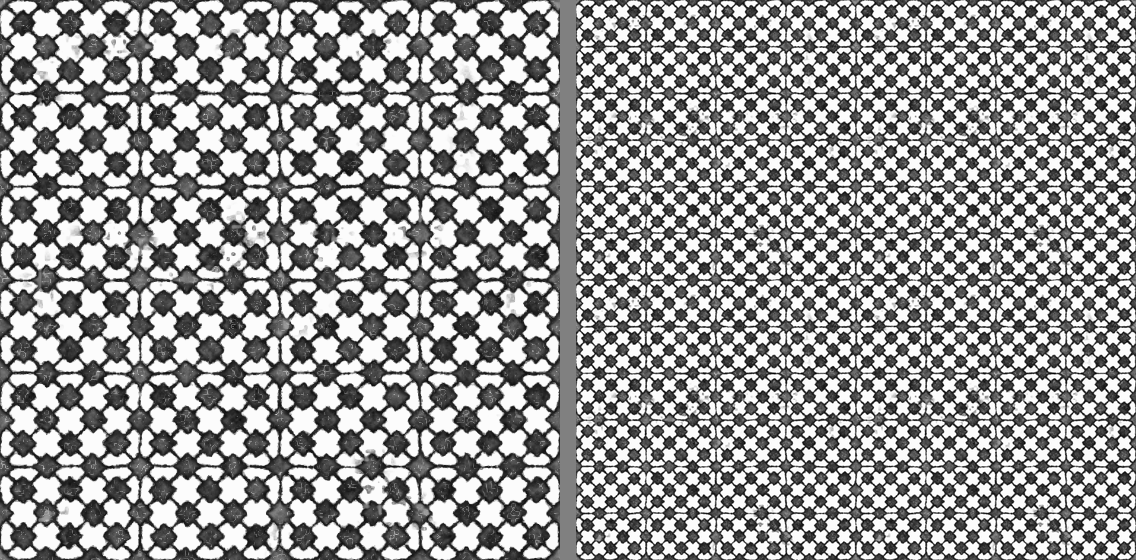
Left, the tile; right, the same tile 2 across and 2 down.
This pattern is drawn by a WebGL 1 fragment shader. Its source:

```glsl
precision highp float;

uniform vec2 u_resolution;

const float REPEATS = 12.0;

float hash(vec2 p) {
  vec3 k = fract(p.xyx * 0.1031);
  k += dot(k, k.yzx + 33.33);
  return fract((k.x + k.y) * k.z);
}

// Value noise on a lattice that wraps at the canvas edge; scale must be whole
float noise(vec2 p, float scale, float shift) {
  vec2 q = p * scale + shift;
  vec2 cell = floor(q);
  vec2 t = fract(q);
  t = t * t * (3.0 - 2.0 * t);
  float wrap = REPEATS * scale;
  vec2 a = mod(cell, wrap);
  vec2 b = mod(cell + 1.0, wrap);
  return mix(mix(hash(a), hash(vec2(b.x, a.y)), t.x),
             mix(hash(vec2(a.x, b.y)), hash(b), t.x), t.y);
}

float smoothMin(float a, float b, float k) {
  float h = max(k - abs(a - b), 0.0) / k;
  return min(a, b) - h * h * k * 0.25;
}

float roundedBox(vec2 p, float halfSide, float radius) {
  vec2 e = abs(p) - halfSide + radius;
  return length(max(e, 0.0)) + min(max(e.x, e.y), 0.0) - radius;
}

// Thin curved strokes along the mid level of a noise field
float scratches(vec2 p, float scale, float shift) {
  float ridge = abs(noise(p, scale, shift) - 0.5);
  float mask = smoothstep(0.55, 0.8, noise(p, 5.0, shift + 9.0));
  return (1.0 - smoothstep(0.0, 0.1, ridge)) * mask;
}

void main() {
  vec2 p = gl_FragCoord.xy / u_resolution * REPEATS;
  float pixel = REPEATS * 1.414 / min(u_resolution.x, u_resolution.y);

  // Slightly uneven hand-cut geometry
  vec2 w = p + 0.035 * (vec2(noise(p, 3.0, 5.0), noise(p, 3.0, 21.0)) - 0.5);

  // Diagonal lattice with a dark diamond at every whole node
  vec2 q = vec2(w.x + w.y, w.x - w.y);
  vec2 node = floor(q + 0.5);
  vec2 local = q - node;
  vec2 center = mod(vec2(node.x + node.y, node.x - node.y) * 0.5, REPEATS);
  vec2 id = center * 2.0;
  float shade = hash(id + 3.0);
  float age = smoothstep(0.8, 1.0, hash(id + 71.0));

  vec2 jitter = 0.035 * (vec2(hash(id + 13.0), hash(id + 47.0)) - 0.5);
  float diamond = roundedBox(local - jitter, 0.305 + 0.02 * shade, 0.09);
  float threads = min(abs(local.x), abs(local.y)) - 0.035 - 0.03 * noise(p, 6.0, 2.0);

  // Straight joints: four panels across, six down
  vec2 panel = vec2(3.0, 2.0);
  vec2 joint = abs(w - panel * floor(w / panel + 0.5)) * 1.414;
  float joints = min(joint.x, joint.y) - 0.022 - 0.03 * noise(p, 4.0, 31.0);

  float d = smoothMin(diamond, threads, 0.09);
  d = smoothMin(d, joints, 0.1);
  float grain = noise(p, 32.0, 4.0);
  d += 0.04 * (noise(p, 15.0, 8.0) - 0.5) + 0.03 * (grain - 0.5);

  // Mottled stone with a dark rim, paler along the vertical joints
  float mottle = 0.5 * noise(p, 6.0, 17.0) + 0.3 * noise(p, 14.0, 3.0) + 0.2 * grain;
  float onJoint = 1.0 - step(0.25, mod(center.x, 3.0));
  float body = 0.06 + 0.37 * mottle + 0.08 * (shade - 0.5);
  body += 0.11 * onJoint + 0.14 * age * noise(p, 4.0, 40.0);
  body += 0.28 * max(scratches(p, 12.0, 6.0), scratches(p, 10.0, 26.0));
  body += 0.25 * smoothstep(0.8, 0.95, noise(p, 24.0, 11.0));
  float rim = 0.05 + 0.12 * noise(p, 12.0, 19.0);
  float stone = mix(rim, body, smoothstep(0.02, 0.15, -d));

  // Sparse smudges on the white, and worn gaps in the dark edges
  float patches = smoothstep(0.76, 0.92, noise(p, 1.0, 7.0));
  float flecks = smoothstep(0.6, 0.82, noise(p, 9.0, 14.0)) * patches;
  float white = 0.99 - 0.6 * flecks * (0.4 + 0.6 * grain);
  float wear = smoothstep(0.68, 0.9, noise(p, 7.0, 33.0)) * patches;
  stone = mix(stone, 0.75, 0.6 * wear);

  float soft = max(pixel, 0.035);
  float value = mix(stone, white, smoothstep(-soft, soft, d));
  gl_FragColor = vec4(vec3(clamp(value, 0.0, 1.0)), 1.0);
}
```
